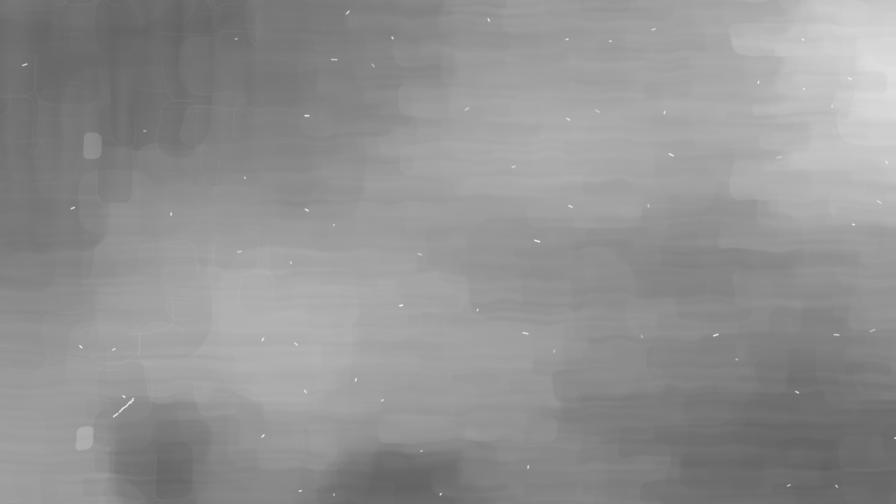
Give the GLSL for this texture, as a WebGL 2 fragment shader.

```glsl
#version 300 es
precision highp float;
// Grey painted surface: broad tonal washes, overlaid with translucent rounded
// dabs that each take the wash tone at their own centre, then fine bristle
// streaks, a few pale blocks and tiny bright flecks.

#define DAB_OPACITY 0.42
#define DAB_JITTER 0.045
#define RIM_LIGHT 0.022
#define STREAK_DEPTH 0.022
#define WARP 0.035
#define BLOCK_CELL 0.30
#define BLOCK_CHANCE 0.30
#define BLOCK_LIGHT 0.075
#define FLECK_CELL 0.09
#define FLECK_CHANCE 0.30
#define FLECK_WIDTH 0.0011

uniform vec2 u_resolution;
out vec4 fragColor;

float hash(vec2 p) {
  return fract(sin(dot(p, vec2(127.1, 311.7))) * 43758.5453);
}

vec2 hash2(vec2 p) {
  return vec2(hash(p), hash(p + 19.37));
}

float noise(vec2 p) {
  vec2 i = floor(p), f = fract(p);
  f = f * f * (3.0 - 2.0 * f);
  return mix(mix(hash(i), hash(i + vec2(1, 0)), f.x),
             mix(hash(i + vec2(0, 1)), hash(i + vec2(1, 1)), f.x), f.y);
}

float roundBox(vec2 p, vec2 halfSize, float radius) {
  vec2 q = abs(p) - halfSize + radius;
  return length(max(q, 0.0)) + min(max(q.x, q.y), 0.0) - radius;
}

float segment(vec2 p, vec2 dir, float halfLength) {
  return length(p - dir * clamp(dot(p, dir), -halfLength, halfLength));
}

float glaze(float tone, vec2 q, vec2 centre, vec2 radius, float target) {
  vec2 d = (q - centre) / radius;
  return mix(tone, target, exp(-dot(d, d)));
}

// Broad light and shade
float wash(vec2 p) {
  vec2 q = p / vec2(1.778, 1.0);
  q += WARP * (vec2(noise(p * 5.0), noise(p * 5.0 + 31.0)) - 0.5) * 2.0;
  float t = 0.615;
  t = glaze(t, q, vec2(0.10, 0.92), vec2(0.36, 0.30), 0.40);
  t = glaze(t, q, vec2(0.00, 0.55), vec2(0.13, 0.25), 0.45);
  t = glaze(t, q, vec2(0.62, 0.70), vec2(0.20, 0.17), 0.68);
  t = glaze(t, q, vec2(0.35, 0.35), vec2(0.26, 0.19), 0.69);
  t = glaze(t, q, vec2(1.02, 0.85), vec2(0.15, 0.25), 0.88);
  t = glaze(t, q, vec2(0.72, 0.49), vec2(0.22, 0.09), 0.53);
  t = glaze(t, q, vec2(0.90, 0.08), vec2(0.28, 0.28), 0.40);
  t = glaze(t, q, vec2(0.18, 0.05), vec2(0.07, 0.13), 0.37);
  return glaze(t, q, vec2(0.43, 0.00), vec2(0.14, 0.09), 0.38);
}

// One layer of overlapping translucent dabs
float layDabs(float tone, vec2 p, vec2 cell, float seed, float opacity, float rim) {
  vec2 home = floor(p / cell);
  for (int j = -1; j <= 1; j++)
  for (int i = -1; i <= 1; i++) {
    vec2 id = home + vec2(i, j);
    vec2 place = hash2(id + seed), size = hash2(id + seed + 7.7);
    vec2 centre = (id + 0.5 + 0.6 * (place - 0.5)) * cell;
    vec2 halfSize = cell * (0.35 + 0.45 * size);
    float d = roundBox(p - centre, halfSize, 0.6 * min(halfSize.x, halfSize.y));
    float soft = mix(0.002, 0.014, place.x * place.x);
    float cover = 1.0 - smoothstep(-soft, soft, d);
    if (cover > 0.0) {
      float target = wash(centre) + DAB_JITTER * (size.x + place.y - 1.0);
      tone = mix(tone, target, cover * opacity);
    }
    float broken = smoothstep(0.5, 0.8, noise(p * 14.0 + seed));
    tone += rim * broken * (1.0 - smoothstep(0.0, 0.003, abs(d)));
  }
  return tone;
}

void main() {
  vec2 p = gl_FragCoord.xy / u_resolution.y;
  float px = 1.0 / u_resolution.y;
  float right = smoothstep(0.3, 0.9, p.x);

  // Dabs: squarish at left, long and level towards the right
  vec2 wobble = vec2(noise(p * 22.0), noise(p * 22.0 + 50.0)) - 0.5;
  vec2 w = p + 0.012 * wobble;
  float blocky = DAB_OPACITY * (1.0 - 0.7 * right);
  float level = DAB_OPACITY * (0.25 + 0.75 * right);
  float rim = RIM_LIGHT * (1.0 - 0.75 * right);
  float tone = wash(p);
  tone = layDabs(tone, w, vec2(0.24, 0.20), 3.0, DAB_OPACITY, 0.0);
  tone = layDabs(tone, w, vec2(0.10, 0.09), 11.0, blocky, rim);
  tone = layDabs(tone, w, vec2(0.22, 0.055), 23.0, level, rim * 0.5);
  tone = layDabs(tone, w, vec2(0.13, 0.022), 41.0, level * 0.6, 0.0);

  // Bristle streaks: level at right, upright at upper left
  float across = noise(vec2(w.x * 5.0, w.y * 110.0)) - 0.5;
  float upright = noise(vec2(w.x * 45.0, w.y * 4.0)) - 0.5;
  float upperLeft = (1.0 - right) * smoothstep(0.4, 0.8, p.y);
  tone += STREAK_DEPTH * mix(across, 1.4 * upright, upperLeft);

  // Pale rounded blocks, smaller at left
  vec2 home = floor(p / BLOCK_CELL);
  vec2 r = hash2(home + 61.0);
  vec2 halfSize = mix(vec2(0.018, 0.024), vec2(0.066, 0.032), right * (0.4 + 0.6 * r.x));
  vec2 local = w - (home + 0.35 + 0.3 * r) * BLOCK_CELL;
  float block = roundBox(local, halfSize, 0.6 * min(halfSize.x, halfSize.y));
  float chosen = step(hash(home + 83.0), BLOCK_CHANCE);
  tone += chosen * BLOCK_LIGHT * (1.0 - smoothstep(-0.002, 0.002, block));

  // Tiny flecks
  home = floor(p / FLECK_CELL);
  r = hash2(home + 5.0);
  float angle = 6.283 * hash(home + 9.0);
  local = p - (home + 0.15 + 0.7 * r) * FLECK_CELL;
  float fleck = segment(local, vec2(cos(angle), 0.7 * sin(angle)), 0.001 + 0.004 * r.y);
  chosen = step(hash(home + 17.0), FLECK_CHANCE);
  float ink = chosen * (0.4 + 0.5 * r.x) * (1.0 - smoothstep(0.0, FLECK_WIDTH + px, fleck));

  // Small splash of bright strokes
  for (int k = 0; k < 7; k++) {
    vec2 s = hash2(vec2(k, 29.0)) - 0.5;
    local = p - vec2(0.245, 0.19) - s.x * vec2(0.034, 0.03);
    fleck = segment(local, normalize(vec2(0.7 + s.y, 0.7)), 0.005);
    ink = max(ink, 0.8 * (1.0 - smoothstep(0.0, FLECK_WIDTH + px, fleck)));
  }
  tone = mix(tone, 0.96, ink);
  fragColor = vec4(vec3(clamp(tone, 0.0, 1.0)), 1.0);
}
```
